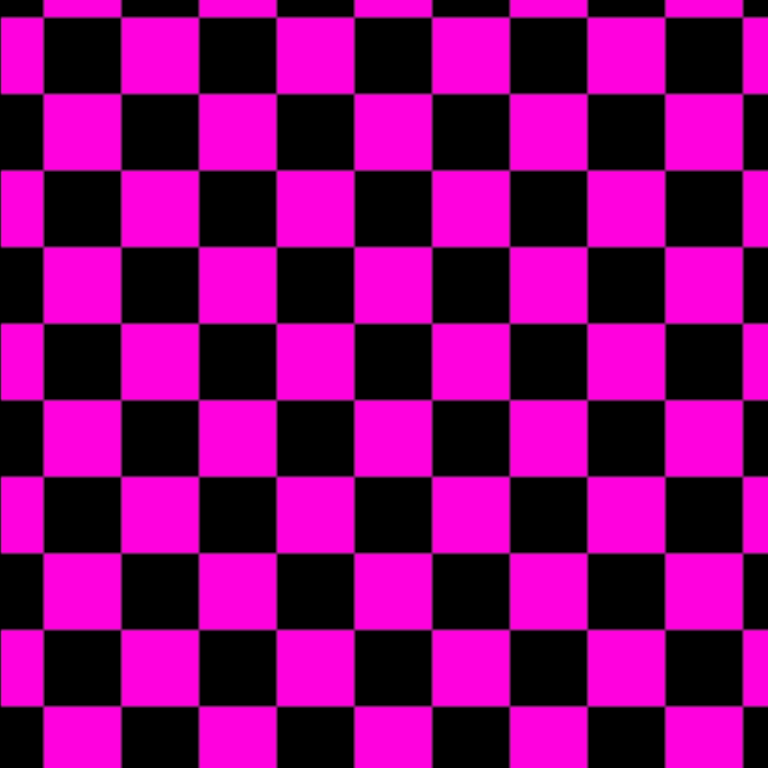
A WebGL 2 fragment shader for this pattern:

```glsl
#version 300 es
precision highp float;
// Magenta and black checkerboard with softly blended cell borders.

uniform vec2 u_resolution;
out vec4 fragColor;

// Alternates between -1 and 1 per cell, with a ramp across each border.
vec2 softSquareWave(vec2 cell, vec2 halfRamp) {
    vec2 borderDistance = 0.5 - abs(fract(cell) - 0.5);
    vec2 side = 1.0 - 2.0 * mod(floor(cell), 2.0);
    return side * clamp(borderDistance / halfRamp, 0.0, 1.0);
}

void main() {
    vec2 uv = gl_FragCoord.xy / u_resolution;

    // Cells are slightly wider than tall and cropped by the canvas.
    vec2 cellSize = vec2(0.10118, 0.09968);
    vec2 cell = (uv - vec2(0.0568, 0.0801)) / cellSize;

    // Keep the ramp at least about one pixel wide on small canvases.
    vec2 halfRamp = max(vec2(0.0024), 0.6 / u_resolution) / cellSize;
    vec2 wave = softSquareWave(cell, halfRamp);
    float magentaAmount = 0.5 - 0.5 * wave.x * wave.y;

    // Thin dark fade along the left edge.
    magentaAmount *= smoothstep(-0.001, 0.0035, uv.x);

    // Blended borders turn a little greyer than the pure mix.
    vec3 color = vec3(1.0, 0.005, 0.87) * magentaAmount;
    color.g += 0.7 * magentaAmount * magentaAmount * (1.0 - magentaAmount);

    fragColor = vec4(color, 1.0);
}
```
